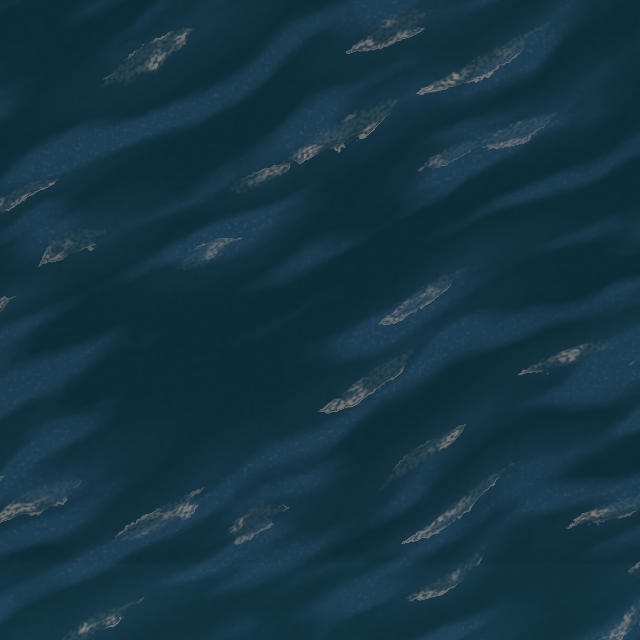
Reproduce this texture procedurally as a WebGL 1 fragment shader.

```glsl
precision highp float;
uniform vec2 u_resolution;

vec2 hash2(vec2 p) {
  vec2 k = vec2(dot(p, vec2(127.1, 311.7)), dot(p, vec2(269.5, 183.3)));
  return fract(sin(k) * 43758.5453);
}

float gradientNoise(vec2 p) {
  vec2 i = floor(p), f = fract(p);
  vec2 u = f * f * f * (f * (f * 6.0 - 15.0) + 10.0);
  vec2 e = vec2(0.0, 1.0);
  float a = dot(hash2(i) * 2.0 - 1.0, f);
  float b = dot(hash2(i + e.yx) * 2.0 - 1.0, f - e.yx);
  float c = dot(hash2(i + e) * 2.0 - 1.0, f - e);
  float d = dot(hash2(i + 1.0) * 2.0 - 1.0, f - 1.0);
  return mix(mix(a, b, u.x), mix(c, d, u.x), u.y);
}

// Coordinates running along the slanted, gently bending swell
vec2 swellSpace(vec2 p) {
  float angle = 0.49;
  vec2 q = mat2(cos(angle), -sin(angle), sin(angle), cos(angle)) * p;
  q.y += 0.055 * gradientNoise(p * 3.2 + 7.0) + 0.016 * gradientNoise(p * 9.0);
  return q;
}

// x: pale light inside one ragged glint, y: blue halo around it
vec2 glint(vec2 q, vec2 center, vec2 seed) {
  vec2 size = vec2(mix(0.055, 0.125, seed.x), mix(0.012, 0.021, seed.y));
  vec2 d = (q - center) / size;
  float side = fract(seed.y * 7.0) > 0.35 ? -1.0 : 1.0;
  float grain = gradientNoise(q * vec2(130.0, 210.0));
  float blotch = gradientNoise(q * vec2(24.0, 60.0) + seed * 9.0);

  float inside = 1.0 - d.x * d.x - abs(d.y + 0.5 * blotch) + 0.5 * blotch + 0.35 * grain;
  float body = smoothstep(0.0, 0.5, inside);
  float rim = smoothstep(0.0, 0.12, inside) * (1.0 - smoothstep(0.14, 0.36, inside));
  rim *= smoothstep(-0.1, 0.35, blotch + 0.25 * d.y * side + 0.2 * d.x * side);

  // Light gathers at one end and breaks into speckles
  float gathered = smoothstep(0.1, 0.65, 0.6 * d.x * side + 1.5 * blotch + 0.1);
  float speckle = smoothstep(-0.35, 0.25, grain);
  float light = body * (0.05 + 0.15 * speckle + 0.8 * gathered * (0.25 + 0.75 * speckle));
  light = max(0.85 * rim, light);

  vec2 h = d * vec2(0.5, 0.42) - vec2(0.25, 0.0);
  return vec2(light * mix(0.65, 1.0, seed.x), exp(-dot(h, h)));
}

void main() {
  vec2 p = gl_FragCoord.xy / u_resolution;
  vec2 q = swellSpace(p);

  // Many narrow streaks of blue, some with firm edges
  float swell = gradientNoise(q * vec2(3.2, 14.0) + 3.0);
  swell += 0.45 * gradientNoise(q * vec2(6.5, 29.0) + 19.0);
  swell += 0.07 * gradientNoise(q * vec2(30.0, 80.0));
  float streak = smoothstep(-0.03, 0.34, swell);

  // Scattered glints, one at most per jittered cell
  vec2 cell = vec2(0.26, 0.105);
  vec2 home = floor(q / cell);
  float light = 0.0, halo = 0.0;
  for (int j = -1; j <= 1; j++) {
    for (int i = -1; i <= 1; i++) {
      vec2 id = home + vec2(float(i), float(j));
      vec2 jitter = hash2(id + 41.0) - 0.5;
      vec2 seed = hash2(id + 83.0);
      float present = step(hash2(id + 5.0).x, 0.62);
      vec2 g = present * glint(q, (id + 0.5 + 0.7 * jitter) * cell, seed);
      light = max(light, g.x);
      halo = max(halo, g.y);
    }
  }

  vec3 deepWater = vec3(0.056, 0.172, 0.218);
  vec3 blueWater = vec3(0.112, 0.244, 0.328);
  vec3 paleGlint = vec3(0.53, 0.5, 0.49);
  float blue = clamp(0.85 * streak + 0.5 * halo, 0.0, 1.0);
  vec3 color = mix(deepWater, blueWater, blue);

  // Faint speckle on the brighter streaks, then the glints
  float dust = smoothstep(0.0, 0.5, gradientNoise(p * vec2(150.0, 170.0) + 31.0));
  color += 0.035 * dust * blue * blue;
  color = mix(color, paleGlint, light);

  // Faintly lighter band along the bottom
  color += vec3(0.006, 0.016, 0.018) * (1.0 - smoothstep(0.117, 0.123, p.y));
  color += 0.008 * gradientNoise(p * 90.0);
  gl_FragColor = vec4(color, 1.0);
}
```
